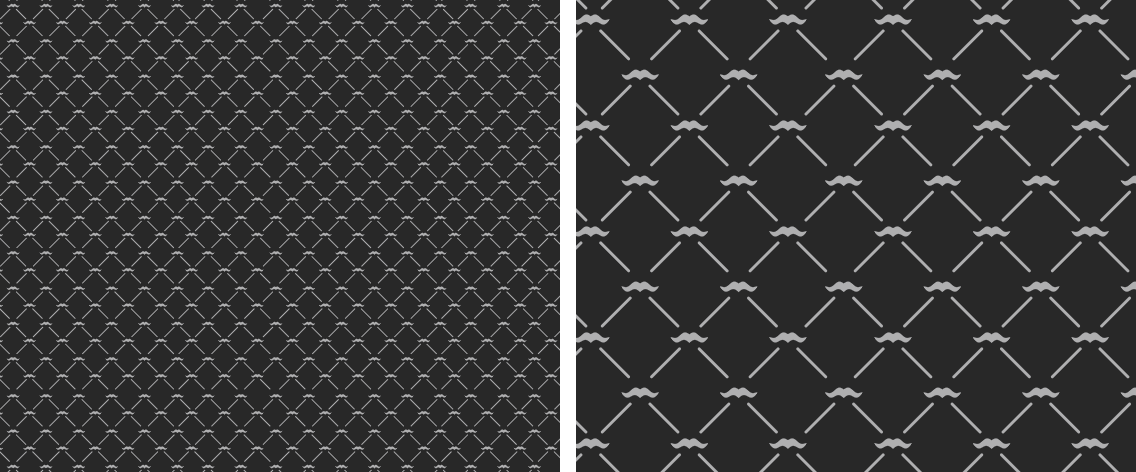
Left, the full canvas; right, a detail of the centre.
Reproduce this pattern procedurally as a Shadertoy shader.

```glsl
// Dark trellis of fine diagonal dashes with a small moustache at every crossing.

const vec3 CHARCOAL = vec3(0.155, 0.155, 0.157);
const vec3 SILVER = vec3(0.685, 0.685, 0.69);
const vec2 STEP = vec2(22.55, 24.25);  // half a repeat; the canvas is 648 units high
const vec2 START = vec2(18.0, 8.0);

float segmentDistance(vec2 p, vec2 a, vec2 b) {
    vec2 pa = p - a, ba = b - a;
    return length(pa - ba * clamp(dot(pa, ba) / dot(ba, ba), 0.0, 1.0));
}

// Mirrored wave that tapers towards an upturned tip; y points down.
float moustacheDistance(vec2 p) {
    float x = abs(p.x);
    float spine = -0.9 * cos((x - 2.2) * 0.8);
    float thickness = 2.0 * sqrt(max(1.0 - x / 8.5, 0.0));
    return max((abs(p.y - spine) - thickness) * 0.85, x - 8.5);
}

// Two dashes leaving each crossing downwards, left and right.
float dashDistance(vec2 p) {
    return segmentDistance(vec2(abs(p.x), p.y), vec2(4.5, 4.9), vec2(17.3, 17.7)) - 0.66;
}

// Crossing position, with small jumps where the sheets of the pattern join.
vec2 crossing(vec2 cell) {
    vec2 pos = START + STEP * cell;
    pos.x -= 3.0 * (step(11.0, cell.x) - step(16.0, cell.x) + step(27.0, cell.x));
    pos.x -= 2.7 * step(32.0, cell.x);
    pos.y += 2.3 * step(22.0, cell.y) - mod(cell.y, 2.0);
    return pos;
}

void mainImage(out vec4 fragColor, in vec2 fragCoord) {
    float pixel = 648.0 / iResolution.y;
    vec2 p = vec2(fragCoord.x, iResolution.y - fragCoord.y) * pixel;
    vec2 nearest = floor((p - START) / STEP + 0.5);

    // Closest motif among the neighbouring crossings of the staggered grid
    float d = 1e3;
    for (int j = -2; j <= 2; j++) {
        for (int i = -2; i <= 2; i++) {
            vec2 cell = nearest + vec2(i, j);
            if (mod(cell.x + cell.y, 2.0) > 0.5) continue;
            vec2 q = p - crossing(cell);
            d = min(d, min(moustacheDistance(q), dashDistance(q)));
        }
    }

    float ink = clamp(0.5 - d / pixel, 0.0, 1.0);
    fragColor = vec4(mix(CHARCOAL, SILVER, ink), 1.0);
}
```
